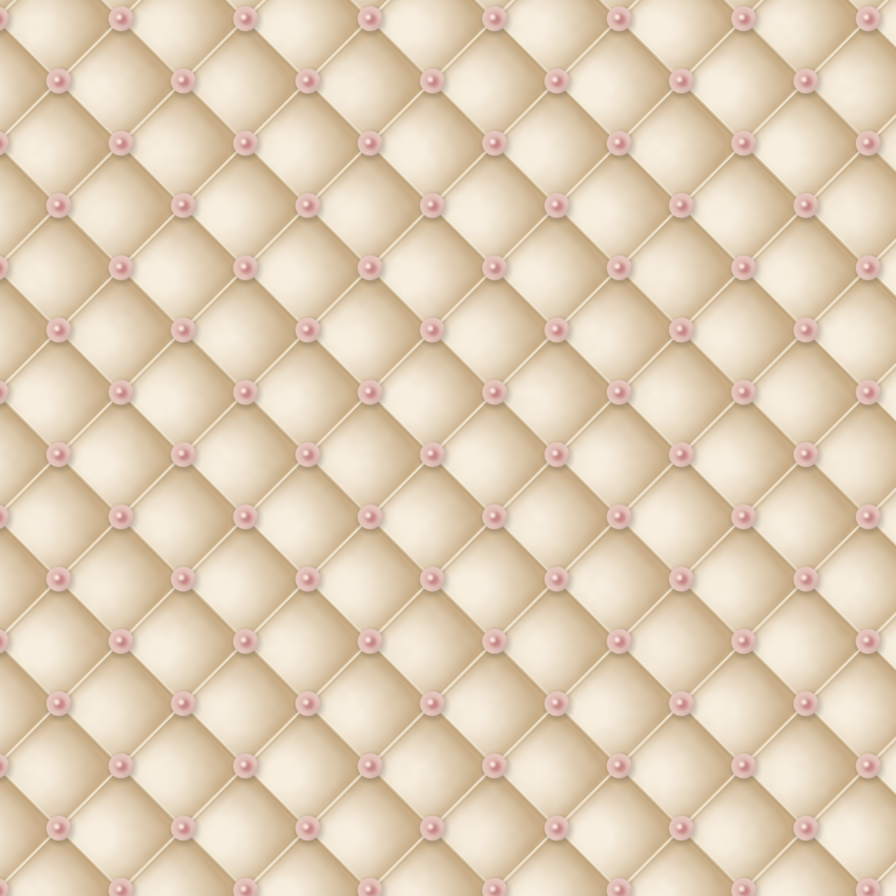
Give the GLSL for this pattern, as a three.js fragment shader.

```glsl
varying vec2 vUv;

float hash(vec2 p) {
  vec3 q = fract(p.xyx * vec3(0.1031, 0.1030, 0.0973));
  q += dot(q, q.yzx + 33.33);
  return fract((q.x + q.y) * q.z);
}

float noise(vec2 p) {
  vec2 i = floor(p), f = fract(p);
  f = f * f * (3.0 - 2.0 * f);
  return mix(mix(hash(i), hash(i + vec2(1.0, 0.0)), f.x),
             mix(hash(i + vec2(0.0, 1.0)), hash(i + 1.0), f.x), f.y);
}

// Diagonal lattice axes, and back to upright ones
vec2 toLattice(vec2 p) { return vec2(p.x + p.y, p.x - p.y); }
vec2 fromLattice(vec2 p) { return 0.5 * vec2(p.x + p.y, p.x - p.y); }

// Padded satin: lit from the left, falling off to the top and right
vec3 cushion(vec2 cell, vec2 id) {
  vec2 local = fromLattice(cell - 0.5) + vec2(0.0, 0.0);
  float shade = smoothstep(0.04, 0.62, length(local - vec2(-0.19, -0.07)));
  shade += 0.30 * smoothstep(0.78, 1.0, cell.x);
  shade += 0.18 * smoothstep(0.80, 1.0, cell.y);
  shade += 0.30 * (1.0 - smoothstep(0.0, 0.17, cell.y));
  shade += 0.08 * (hash(id + 40.0) - 0.5);
  shade += 0.07 * (noise(local * 14.0 + id * 9.0 + 90.0) - 0.5);
  return mix(vec3(0.97, 0.935, 0.875), vec3(0.80, 0.70, 0.56), clamp(shade, 0.0, 1.1));
}

vec3 pearl(vec2 p) {
  float r = length(p);
  vec3 color = mix(vec3(0.86, 0.70, 0.67), vec3(0.90, 0.78, 0.74), smoothstep(0.03, 0.09, r));
  // Rose core
  float core = 1.0 - smoothstep(0.015, 0.062, length(p - vec2(0.008, -0.006)));
  color = mix(color, vec3(0.76, 0.50, 0.49), 0.85 * core);
  // Darker lower right rim
  color -= 0.07 * smoothstep(0.03, 0.10, dot(p, vec2(0.75, -0.66)));
  // Highlight
  float glint = 1.0 - smoothstep(0.004, 0.038, length(p - vec2(-0.016, 0.012)));
  return mix(color, vec3(1.0, 0.93, 0.91), 0.9 * glint);
}

void main() {
  vec2 lattice = toLattice(vUv * 7.195 - vec2(0.972, 0.045));
  vec2 id = floor(lattice);
  vec3 color = cushion(lattice - id, id);

  // Seams: a crease below each pale ridge
  vec2 offset = lattice - floor(lattice + 0.5);
  vec2 crease = 1.0 - smoothstep(0.008, 0.034, abs(offset + vec2(0.022, -0.022)));
  vec2 ridge = 1.0 - smoothstep(0.004, 0.024, abs(offset));
  color = mix(color, vec3(0.70, 0.60, 0.45), max(0.40 * crease.x, 0.22 * crease.y));
  color = mix(color, vec3(0.98, 0.95, 0.88), max(0.45 * ridge.x, 0.75 * ridge.y));

  // Pearls at the crossings, each with a soft shadow
  vec2 p = fromLattice(offset);
  float shadow = 1.0 - smoothstep(0.07, 0.15, length(p - vec2(0.012, -0.018)));
  color *= 1.0 - 0.16 * shadow;
  color = mix(color, pearl(p), 1.0 - smoothstep(0.092, 0.108, length(p)));

  gl_FragColor = vec4(color, 1.0);
}
```
